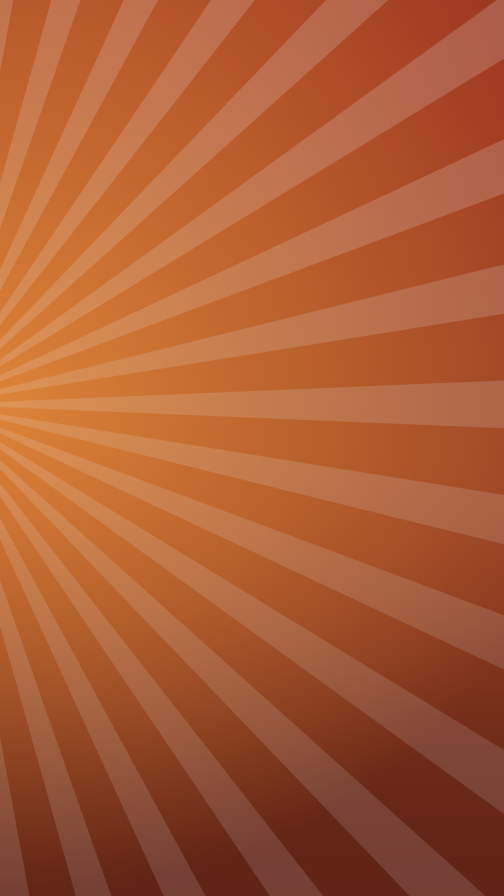
Write a WebGL 2 fragment shader that draws this background.

```glsl
#version 300 es
precision highp float;

uniform vec2 u_resolution;
out vec4 fragColor;

// Lengths are in units of the canvas height.
const float TAU = 6.2831853;
const vec2 RAY_ORIGIN = vec2(-0.069, 0.5487);
const float RAY_COUNT = 36.0;
const float RAY_FILL = 0.42;       // lit share of each period
const float RAY_STRETCH = 1.154;   // vertical stretch of the fan
const float RAY_ALPHA_LOW = 0.135;
const float RAY_ALPHA_HIGH = 0.195;
const vec3 RAY_COLOR = vec3(0.92, 0.95, 0.98);

const vec2 GLOW_CENTER = vec2(0.0, 0.55);
const float GLOW_RADIUS = 0.66;
const float GLOW_SQUASH_BELOW = 1.2;
const float GLOW_SQUASH_ABOVE = 0.85;
const vec3 GLOW_COLOR = vec3(0.862, 0.518, 0.220);

const vec3 BOTTOM_COLOR = vec3(0.385, 0.140, 0.085);
const vec3 MIDDLE_COLOR = vec3(0.600, 0.255, 0.137);
const vec3 TOP_COLOR = vec3(0.620, 0.225, 0.128);

// Vertical gradient warmed by a glow that reaches further upward
vec3 backdrop(vec2 p) {
    vec3 color = mix(BOTTOM_COLOR, MIDDLE_COLOR, smoothstep(0.0, 0.5, p.y));
    color = mix(color, TOP_COLOR, smoothstep(0.5, 0.9, p.y));

    vec2 offset = p - GLOW_CENTER;
    offset.y *= mix(GLOW_SQUASH_BELOW, GLOW_SQUASH_ABOVE, smoothstep(0.35, 0.75, p.y));
    float glow = clamp(1.0 - length(offset) / GLOW_RADIUS, 0.0, 1.0);
    return mix(color, GLOW_COLOR, glow);
}

// Coverage of the evenly spaced wedges around the origin
float rayMask(vec2 p, float pixel) {
    vec2 offset = p - RAY_ORIGIN;
    offset.y /= RAY_STRETCH;
    float period = TAU / RAY_COUNT;
    float turn = atan(offset.y, offset.x) / period;
    float fromAxis = abs(fract(turn + 0.5) - 0.5);
    float edge = (fromAxis - 0.5 * RAY_FILL) * period * length(offset);
    return 1.0 - smoothstep(-0.7 * pixel, 0.7 * pixel, edge);
}

void main() {
    vec2 p = gl_FragCoord.xy / u_resolution.y;
    float across = gl_FragCoord.x / u_resolution.x;

    // Rays brighten toward the upper right
    float lift = smoothstep(0.2, 1.0, p.y) * mix(0.5, 1.0, across);
    float alpha = mix(RAY_ALPHA_LOW, RAY_ALPHA_HIGH, lift);

    vec3 color = backdrop(p);
    color = mix(color, RAY_COLOR, alpha * rayMask(p, 1.0 / u_resolution.y));
    fragColor = vec4(color, 1.0);
}
```
